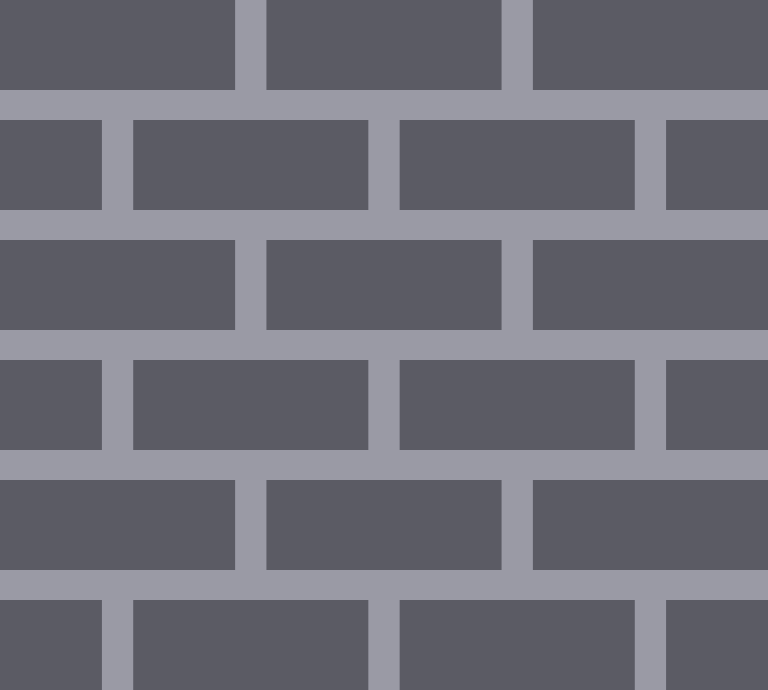
A WebGL 2 fragment shader for this pattern:

```glsl
#version 300 es
precision highp float;

uniform vec2 u_resolution;
out vec4 fragColor;

const vec3 BRICK_COLOR = vec3(0.355, 0.355, 0.392);
const vec3 MORTAR_COLOR = vec3(0.604, 0.604, 0.648);

// Share of each cell filled by brick; the rest is mortar
const vec2 BRICK_SIZE = vec2(0.8825, 0.75);

// The canvas ends flush with the last brick in both directions
const vec2 CELL_COUNT = vec2(2.0, 5.0) + BRICK_SIZE;

// Shift alternate courses by half a cell, starting with the lowest
vec2 runningBond(vec2 cell, vec2 brickSize) {
    float course = floor(cell.y + 0.5 * (1.0 - brickSize.y));
    float shift = 0.5 * (1.0 - mod(course, 2.0));
    return vec2(cell.x - shift, cell.y);
}

// Smooth coverage of bricks that begin at whole cell coordinates
float brickCoverage(vec2 cell, vec2 brickSize, vec2 pixelSize) {
    vec2 halfSize = 0.5 * brickSize;
    vec2 fromCenter = abs(fract(cell - halfSize + 0.5) - 0.5);
    vec2 coverage = clamp(0.5 + (halfSize - fromCenter) / pixelSize, 0.0, 1.0);
    return coverage.x * coverage.y;
}

void main() {
    vec2 uv = gl_FragCoord.xy / u_resolution;
    vec2 pixelSize = CELL_COUNT / u_resolution;
    vec2 cell = runningBond(uv * CELL_COUNT, BRICK_SIZE);
    float brick = brickCoverage(cell, BRICK_SIZE, pixelSize);
    fragColor = vec4(mix(MORTAR_COLOR, BRICK_COLOR, brick), 1.0);
}
```
